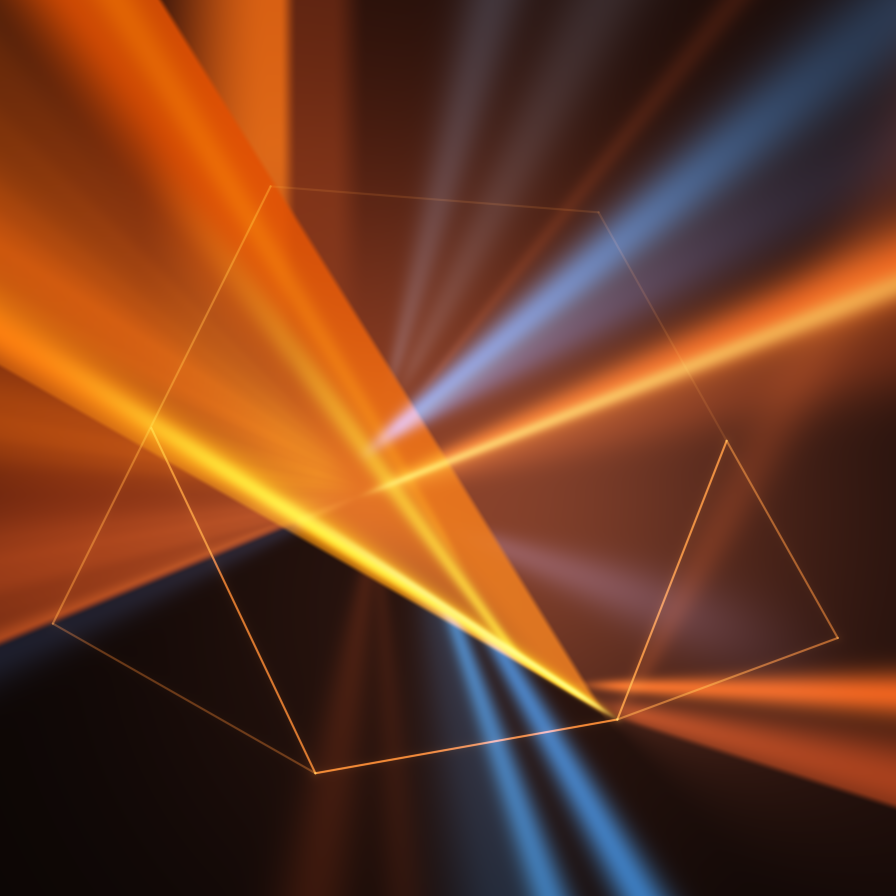
Give the GLSL for this background, as a Shadertoy shader.

```glsl
vec2 p;
vec3 col;

float hash(float n) {
    n = fract(n * .1031);
    n *= n + 33.33;
    return fract(n * (n + n));
}

float noise(float x) {
    float f = fract(x);
    return mix(hash(floor(x)), hash(floor(x) + 1.), f * f * (3. - 2. * f));
}

// Signed distance to a line, positive on the left of a->b
float side(vec2 a, vec2 b) {
    vec2 d = normalize(b - a);
    return d.x * (p.y - a.y) - d.y * (p.x - a.x);
}

// Screen blend keeps overlapping light below white
void addLight(vec3 light) {
    col += (1. - col) * clamp(light, 0., 1.);
}

// Soft beam from a towards b, widening to the given half-width
void beam(vec3 light, vec2 a, vec2 b, float width) {
    float len = length(b - a);
    float along = dot(p - a, b - a) / len;
    float across = side(a, b) / (.002 + width * mix(.1, 1., max(along / len, 0.)));
    addLight(light * exp(-across * across) * smoothstep(-.01, .06, along));
}

// Round haze with a Gaussian falloff
void haze(vec3 light, vec2 center, float tightness) {
    vec2 d = p - center;
    addLight(light * exp(-tightness * dot(d, d)));
}

// Thin glowing line segment
void wire(vec2 a, vec2 b, float strength) {
    vec2 d = b - a;
    float r = length(p - a - d * clamp(dot(p - a, d) / dot(d, d), 0., 1.));
    float line = 1. - smoothstep(.0004, .0006 + 1.2 / iResolution.y, r);
    addLight(vec3(.95, .5, .17) * strength * (line + .1 * exp(-r * 250.)));
}

void mainImage(out vec4 fragColor, in vec2 fragCoord) {
    p = fragCoord / iResolution.xy;
    vec2 hub = vec2(.404, .447), focus = vec2(.689, .197);
    vec3 orange = vec3(1, .36, .01), amber = vec3(.9, .33, .07);
    vec3 rust = vec3(.6, .2, .07), blue = vec3(.17, .5, .8);

    // Regions above the gold beam and the left fan
    float blur = .006 + .5 * max(p.x - .67, 0.);
    float above = smoothstep(-blur, blur, side(vec2(0, .622), focus));
    float lit = max(above, smoothstep(-.004, .008, side(vec2(0, .28), hub)));
    float below = 1. - above;

    // Dark ground with a warm haze
    col = vec3(.04, .02, .016);
    haze(vec3(.14, .065, .045), vec2(.55, .32), 7.);
    haze(lit * vec3(.33, .15, .1), vec2(.56, .47), 9.);
    haze(lit * vec3(.4, .1, .01), vec2(.15, .55), 7.);
    addLight(lit * vec3(.06, .025, .018));

    // Left fan with radial streaks
    vec2 q = p - vec2(.43, .45);
    float angle = atan(q.x, q.y);
    float fan = lit * (1. - smoothstep(.3, .46, p.x))
        * (.75 + .4 * noise(angle * 13.) + .1 * noise(angle * 31.));
    beam(fan * orange * .65, hub, vec2(0, .71), .085);
    beam(fan * orange * .25, hub, vec2(0, .9), .07);
    beam(fan * orange * .4, hub, vec2(0, .53), .05);
    beam(fan * rust * .65, hub, vec2(0, .36), .07);
    beam(lit * rust * .7, hub, vec2(0, .285), .012);
    beam((1. - lit) * vec3(.06, .09, .15), hub, vec2(0, .27), .03);

    // Upright shafts at the top
    float shaft = smoothstep(.52, .85, p.y) * smoothstep(.15, .3, p.x);
    addLight(orange * .75 * shaft * (1. - smoothstep(.312, .332, p.x)));
    addLight(rust * .4 * shaft * (1. - smoothstep(.37, .41, p.x)));

    // Faint cool and brown rays
    beam(vec3(.12, .15, .19), vec2(.43, .55), vec2(.55, 1), .035);
    beam(vec3(.1, .11, .13), vec2(.44, .55), vec2(.67, 1), .045);
    beam(rust * .22, vec2(.46, .55), vec2(.82, 1), .015);
    beam(rust * .3, focus, vec2(1, .78), .05);
    beam(vec3(.17, .15, .23) * (1. - smoothstep(.65, .98, p.x)), vec2(.5, .41), vec2(.95, .25), .06);

    // Broad orange sheet with brighter streaks
    vec2 sheetTop = vec2(.042, 1);
    float rightEdge = smoothstep(-.004, .004, side(vec2(.664, .219), vec2(.3125, .785)));
    float sheet = above * rightEdge * smoothstep(-.06, .035, side(sheetTop, vec2(.56, .285)));
    float high = smoothstep(.3, .85, p.y);
    haze(above * rightEdge * orange * .75, vec2(.4, .45), 45.);
    col = mix(col, mix(vec3(.92, .49, .13), vec3(.88, .31, .01), high), sheet * .88);
    beam(above * (1. - high) * vec3(.8, .6, .1), vec2(.6, .235), sheetTop, .026);
    beam(above * orange * .4, vec2(.52, .36), vec2(.13, 1), .022);

    // Blue beams to the upper right
    float dim = 1. - .65 * smoothstep(.5, 1., p.x);
    beam(blue * dim, vec2(.404, .49), vec2(1, .985), .056);
    beam(vec3(.09, .2, .36) * dim, vec2(.43, .51), vec2(1, .84), .055);

    // Gold ray to the right
    beam(amber, hub, vec2(1, .7), .043);
    beam(rust * .5, hub, vec2(1, .615), .055);
    beam(vec3(1, .72, .3) * (1.05 - .5 * p.x), hub, vec2(1, .681), .013);

    // Blue and red shafts below the gold beam
    beam(below * blue * .25, vec2(.46, .45), vec2(.56, 0), .06);
    beam(below * blue * .8, vec2(.46, .44), vec2(.613, 0), .021);
    beam(below * blue * .9, vec2(.48, .41), vec2(.715, 0), .025);
    beam(below * rust * .25, vec2(.42, .42), vec2(.35, 0), .04);
    beam(below * rust * .15, vec2(.42, .42), vec2(.45, 0), .025);

    // Lower right fan with a firm lower rim
    float rim = smoothstep(-.004, .006, side(focus, vec2(1, .098)));
    beam(amber, vec2(.64, .236), vec2(1, .225), .024);
    beam(rim * rust, vec2(.66, .215), vec2(1, .13), .05);

    // Gold beam with its hot core
    float hot = smoothstep(0., .38, p.x);
    float crisp = smoothstep(-.003, .003, side(vec2(0, .592), focus));
    beam(crisp * .95 * mix(orange, vec3(1, .55, 0), hot), focus, vec2(0, .63), .034);
    beam(hot * vec3(.95, .78, .15), focus, vec2(0, .635), .012);
    beam(vec3(.7, .6, .3) * smoothstep(.3, .48, p.x), focus, vec2(.36, .413), .003);

    // Wire outline, each edge with its own strength
    vec2 left = vec2(.059, .304), top = vec2(.302, .792), bottom = vec2(.352, .137);
    vec2 peak = vec2(.811, .508), right = vec2(.935, .288), crown = vec2(.668, .763);
    wire(top, left, .5);
    wire(left, bottom, .35);
    wire(vec2(.169, .522), bottom, .8);
    wire(bottom, focus, .9);
    wire(focus, peak, .85);
    wire(peak, right, .55);
    wire(right, focus, .6);
    wire(peak, crown, .15);
    wire(crown, top, .15);
    fragColor = vec4(col, 1);
}
```
